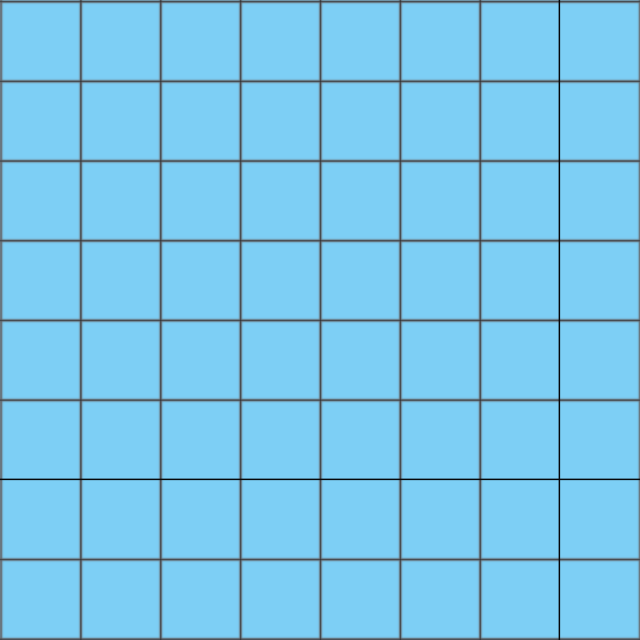
Give the GLSL for this pattern, as a WebGL 1 fragment shader.

```glsl
precision highp float;

uniform vec2 u_resolution;

// Lengths are fractions of the canvas; UNIT is a convenient fine step.
const float UNIT = 1.0 / 512.0;
const float CELLS = 8.0;
const vec2 GRID_ORIGIN = vec2(0.8, 0.6) * UNIT;
const vec2 GRID_PITCH = vec2(63.9, 63.76) * UNIT;

// Soft lines: a wide grey rim around a narrow dark core.
const float RIM_SIGMA = 0.85 * UNIT;
const float CORE_SIGMA = 0.35 * UNIT;
const float RIM_OPACITY = 1.0;
const float CORE_OPACITY = 0.55;
const float SIDE_CORE_FADE = 0.2;
const float PIXEL_BLUR = 0.3;

// One crisp line runs in each direction.
const vec2 CRISP_INDEX = vec2(7.0, 2.0);
const vec2 CRISP_CENTER = vec2(447.5, 128.5) * UNIT;
const float CRISP_HALF_WIDTH = 0.6 * UNIT;

const vec3 SKY_BLUE = vec3(0.49, 0.81, 0.96);
const vec3 RIM_GREY = vec3(0.42, 0.44, 0.46);
const vec3 CORE_DARK = vec3(0.10, 0.10, 0.11);
const vec3 CRISP_BLACK = vec3(0.02, 0.03, 0.04);

// Gaussian line profile, widened by the pixel footprint at constant ink.
vec2 softLine(vec2 dist, float sigma, float pixel) {
  float blurred = length(vec2(sigma, PIXEL_BLUR * pixel));
  vec2 t = dist / blurred;
  return exp(-0.5 * t * t) * sigma / blurred;
}

// Box line profile with edges smoothed over one pixel.
vec2 crispLine(vec2 dist, float halfWidth, float pixel) {
  vec2 upper = min(dist + 0.5 * pixel, vec2(halfWidth));
  vec2 lower = max(dist - 0.5 * pixel, vec2(-halfWidth));
  return clamp((upper - lower) / pixel, 0.0, 1.0);
}

// Coverage of two crossing line families.
float joinLines(vec2 cover) {
  return 1.0 - (1.0 - cover.x) * (1.0 - cover.y);
}

void main() {
  vec2 uv = gl_FragCoord.xy / u_resolution;
  float pixel = 1.0 / min(u_resolution.x, u_resolution.y);

  // Nearest grid line in each direction
  vec2 index = clamp(floor((uv - GRID_ORIGIN) / GRID_PITCH + 0.5), 0.0, CELLS);
  vec2 dist = abs(uv - GRID_ORIGIN - index * GRID_PITCH);
  vec2 isCrisp = 1.0 - step(0.5, abs(index - CRISP_INDEX));

  // Soft lines, paler at the left and right borders
  vec2 rim = softLine(dist, RIM_SIGMA, pixel) * RIM_OPACITY;
  vec2 core = softLine(dist, CORE_SIGMA, pixel) * CORE_OPACITY;
  float isSide = step(0.5 * CELLS - 0.5, abs(index.x - 0.5 * CELLS));
  core.x *= mix(1.0, SIDE_CORE_FADE, isSide);

  // Crisp lines replace the soft ones
  vec2 crisp = crispLine(abs(uv - CRISP_CENTER), CRISP_HALF_WIDTH, pixel);

  vec3 color = mix(SKY_BLUE, RIM_GREY, joinLines(rim * (1.0 - isCrisp)));
  color = mix(color, CORE_DARK, joinLines(core * (1.0 - isCrisp)));
  color = mix(color, CRISP_BLACK, joinLines(crisp * isCrisp));

  gl_FragColor = vec4(color, 1.0);
}
```
